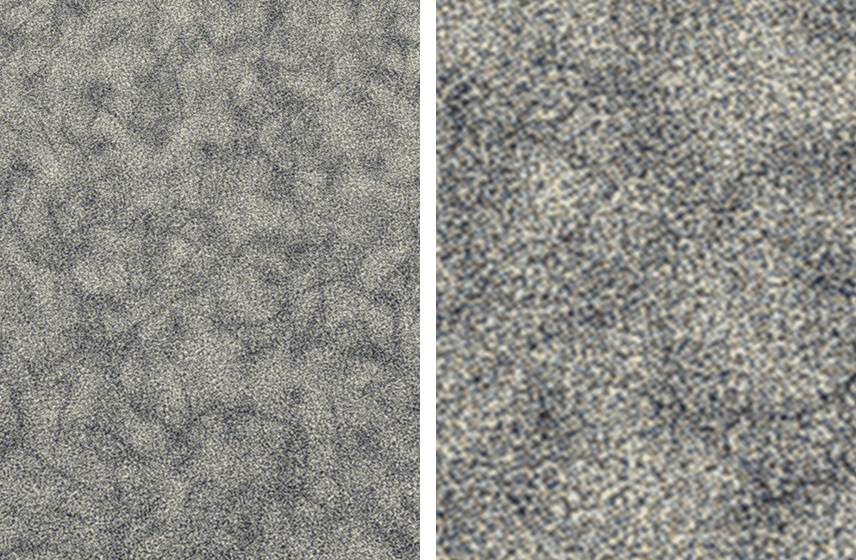
Left: the whole. Right: its middle third, enlarged.
Write a WebGL 2 fragment shader that draws this texture.

```glsl
#version 300 es
precision highp float;

#define SHADOW_BLUE vec3(0.24, 0.25, 0.28)
#define PALE_CREAM vec3(0.76, 0.75, 0.69)
#define YARN_TINT vec3(0.08, 0.01, -0.09)
#define BASE_TONE 0.59
#define GRAIN_FREQ vec2(170.0, 290.0)
#define GRAIN_CONTRAST 0.72
#define PATCH_FREQ 17.0
#define PATCH_CONTRAST 0.28
#define STREAK_FREQ vec2(5.0, 15.0)
#define STREAK_WIDTH 0.13
#define STREAK_DEPTH 0.24
#define TOP_LIGHT 0.14

uniform vec2 u_resolution;
out vec4 fragColor;

uint hash(uvec2 cell) {
  uint h = cell.x * 1597334677u ^ cell.y * 3812015801u;
  h = (h ^ (h >> 16)) * 2246822519u;
  h = (h ^ (h >> 13)) * 3266489917u;
  return h ^ (h >> 16);
}

// Dot product of a random unit gradient with the offset from its corner
float cornerSlope(ivec2 cell, vec2 offset) {
  float angle = float(hash(uvec2(cell)) & 65535u) * 6.28318 / 65536.0;
  return dot(vec2(cos(angle), sin(angle)), offset);
}

float gradientNoise(vec2 p) {
  ivec2 cell = ivec2(floor(p));
  vec2 f = fract(p);
  vec2 w = f * f * f * (f * (f * 6.0 - 15.0) + 10.0);
  float low = mix(cornerSlope(cell, f),
                  cornerSlope(cell + ivec2(1, 0), f - vec2(1, 0)), w.x);
  float high = mix(cornerSlope(cell + ivec2(0, 1), f - vec2(0, 1)),
                   cornerSlope(cell + ivec2(1, 1), f - vec2(1, 1)), w.x);
  return mix(low, high, w.y);
}

vec2 rotate(vec2 p, float angle) {
  float c = cos(angle), s = sin(angle);
  return vec2(c * p.x + s * p.y, c * p.y - s * p.x);
}

// Short yarn loops lying along two crossing diagonals
float yarnGrain(vec2 p) {
  return gradientNoise(rotate(p, 0.6) * GRAIN_FREQ + 31.7)
       + gradientNoise(rotate(p, 2.3) * GRAIN_FREQ + 83.2);
}

// Broken dark lines crossing at several slants
float streaks(vec2 p) {
  float dark = 0.0;
  for (int i = 0; i < 4; i++) {
    float seed = float(i) * 19.3 + 4.1;
    float angle = 0.65 + float(i) * 0.62;
    vec2 q = rotate(p, angle);
    float line = abs(gradientNoise(q * STREAK_FREQ + seed));
    float present = smoothstep(-0.12, 0.25, gradientNoise(q * 8.0 + seed * 2.7));
    dark = max(dark, present * (1.0 - smoothstep(0.0, STREAK_WIDTH, line)));
  }
  return dark;
}

void main() {
  vec2 uv = gl_FragCoord.xy / u_resolution.y;
  float centre = 0.5 * u_resolution.x / u_resolution.y;

  // The floor recedes slightly towards the top
  vec2 p = vec2(uv.x - centre, uv.y) * (0.9 + vec2(0.2, 0.12) * uv.y);

  // Woven pattern under the grain
  float patches = gradientNoise(p * PATCH_FREQ + 7.4)
                + 0.5 * gradientNoise(p * PATCH_FREQ * 2.3 + 51.9);
  float tone = BASE_TONE + PATCH_CONTRAST * patches;
  tone -= STREAK_DEPTH * (streaks(p) - 0.28);
  tone += TOP_LIGHT * (uv.y - 0.5);

  // Individual yarns, softer with distance
  tone += GRAIN_CONTRAST * (1.06 - 0.14 * uv.y) * yarnGrain(p);

  vec3 colour = mix(SHADOW_BLUE, PALE_CREAM, clamp(tone, -0.2, 1.25));
  colour += YARN_TINT * gradientNoise(p * 190.0 + 113.6);
  fragColor = vec4(colour, 1.0);
}
```
